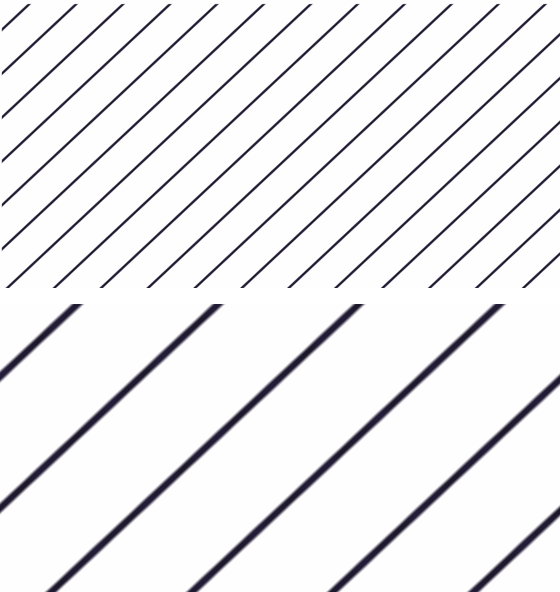
Top, the full canvas; bottom, a detail of the centre.
Reproduce this pattern procedurally as a Shadertoy shader.

```glsl
// Thin, dark indigo diagonal lines on near-white paper, evenly spaced.
// Each line is the distance to a sheared repeat; layered sines vary the ink
// slightly, and narrow paper margins trim the left and top ends.

// Slow, smooth variation along a line, different for each line, in -1..1.
float inkVariation(float along, float line) {
    return 0.6 * sin(along * 47.0 + line * 2.4) + 0.4 * sin(along * 113.0 - line * 4.1);
}

// Soft step centred on an edge, about one pixel wide at small sizes.
float softStep(float edge, float value) {
    float blur = max(0.0025, 0.8 / iResolution.y);
    return smoothstep(edge - blur, edge + blur, value);
}

void mainImage(out vec4 fragColor, in vec2 fragCoord) {
    // Canvas height is one unit.
    vec2 p = fragCoord / iResolution.y;

    // Shear so every line becomes vertical, then repeat across.
    float shear = 1.069;
    float across = (p.x - shear * p.y - 0.0253) / 0.1629;
    float line = floor(across + 0.5);
    float lineDist = abs(across - line) * 0.1629 / sqrt(1.0 + shear * shear);

    // Line coverage with a faint change of width.
    float variation = inkVariation(p.x + p.y, line);
    float ink = 1.0 - softStep(0.0041 + 0.00015 * variation, lineDist);

    // Blank margins at the left and top.
    ink *= softStep(0.0065, p.x) * (1.0 - softStep(0.986, p.y));

    vec3 paper = vec3(1.0, 0.995, 0.995);
    vec3 indigo = vec3(0.12, 0.10, 0.19) + vec3(0.015, 0.01, 0.03) * variation;
    fragColor = vec4(mix(paper, indigo, ink), 1.0);
}
```
